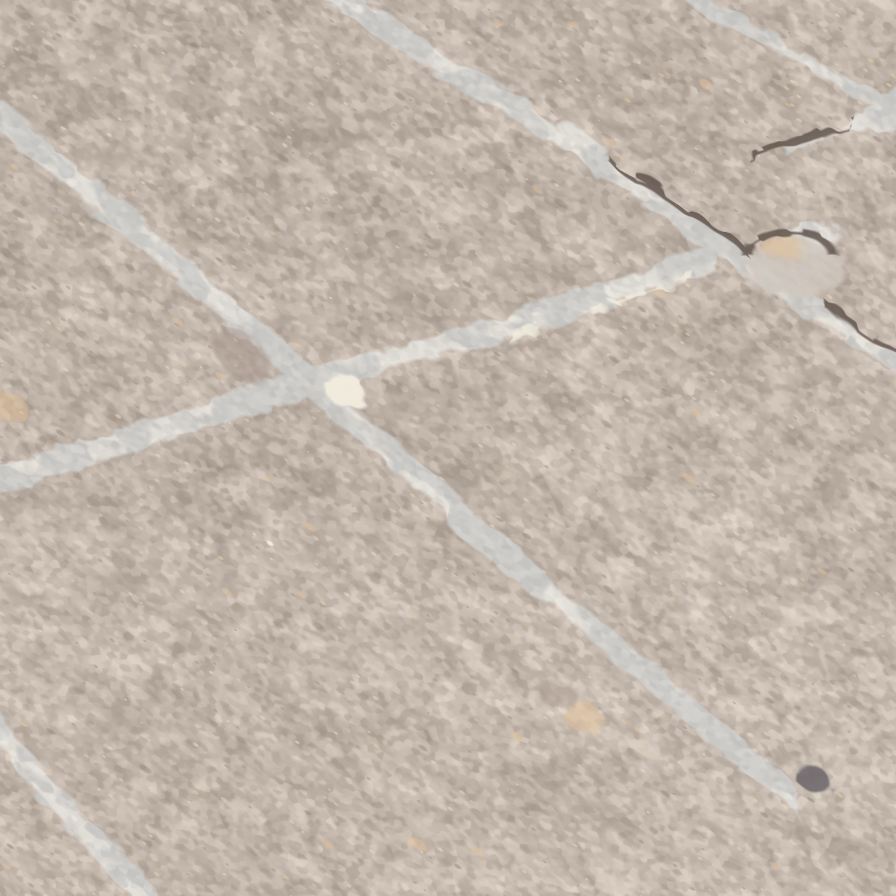
Reproduce this texture procedurally as a WebGL 2 fragment shader.

```glsl
#version 300 es
precision highp float;
// Worn stone paving seen at a slant: four sloping mortar joints crossed by two
// staggered ones. Joints are ragged line distances; the stone grain is layered
// soft cellular noise, with flecks, cracks, chips and a few stains on top.
uniform vec2 u_resolution;
out vec4 outColor;

const vec3 STONE = vec3(0.757, 0.707, 0.665);
const vec3 MORTAR = vec3(0.805, 0.802, 0.790);
const vec3 MORTAR_PALE = vec3(0.890, 0.877, 0.855);
const vec3 CHALK = vec3(0.95, 0.93, 0.87);
const vec3 TAN = vec3(0.88, 0.76, 0.61);
const vec3 SLATE = vec3(0.42, 0.40, 0.42);
const vec3 DAMP = vec3(0.66, 0.60, 0.56);
const vec3 CRACK = vec3(0.38, 0.33, 0.30);

// Sloping joints, from lower left to upper right
const vec4 JOINT_HEIGHT = vec4(0.180, 0.873, 1.253, 1.470);
const vec4 JOINT_SLOPE = vec4(1.10, 0.868, 0.655, 0.60);
const vec4 JOINT_HALF_WIDTH = vec4(0.012, 0.012, 0.012, 0.008);
const vec4 JOINT_END = vec4(2.0, 0.892, 2.0, 2.0);
const float CROSS_HALF_WIDTH = 0.014;
const float RAGGED = 0.010;
const float BEND = 0.003;
const float GRAIN = 0.15;
const mat2 TILT = mat2(0.83, 0.56, -0.56, 0.83);

// Stains: centre, radius, kind (0 chalk, 1 tan, 2 slate, 3 damp)
const vec4 STAINS[9] = vec4[9](
  vec4(0.387, 0.563, 0.024, 0.0), vec4(0.302, 0.394, 0.010, 0.0),
  vec4(0.462, 0.060, 0.013, 1.0), vec4(0.005, 0.547, 0.024, 1.0),
  vec4(0.650, 0.200, 0.030, 1.0), vec4(0.788, 0.905, 0.008, 1.0),
  vec4(0.911, 0.128, 0.022, 2.0), vec4(0.267, 0.603, 0.035, 3.0),
  vec4(0.625, 0.222, 0.028, 3.0));
const vec4 STAIN_STRENGTH = vec4(0.95, 0.55, 0.85, 0.5);

vec3 hash3(vec2 cell) {
  vec3 h = fract(cell.xyx * vec3(0.1031, 0.1030, 0.0973));
  h += dot(h, h.yxz + 33.33);
  return fract((h.xxy + h.yzz) * h.zyx);
}

// Cellular noise: random tones of nearby cells, blended by closeness
float cellTone(vec2 p) {
  vec2 cell = floor(p);
  float tone = 0.0, total = 0.0;
  for (int y = -1; y <= 1; y++)
    for (int x = -1; x <= 1; x++) {
      vec2 id = cell + vec2(x, y);
      vec3 h = hash3(id);
      vec2 d = p - id - h.xy;
      float weight = exp(-7.0 * dot(d, d));
      tone += weight * h.z;
      total += weight;
    }
  return tone / total;
}

// Sparse elongated flecks: x is coverage, y is a random tone
vec2 flecks(vec2 p, float density) {
  vec2 id = floor(p);
  vec3 h = hash3(id + 71.0);
  vec2 d = (p - id - 0.35 - 0.3 * h.xy) * vec2(1.0, 1.5);
  float size = 0.14 + 0.2 * h.y;
  float cover = 1.0 - smoothstep(size * 0.4, size, length(d));
  return vec2(cover * step(1.0 - density, h.z), h.x);
}

float fill(float d, float soft) {
  soft = max(soft, 1.0 / u_resolution.y);
  return 1.0 - smoothstep(-soft, soft, d);
}

float ellipse(vec2 p, vec2 radii) {
  return (length(p / radii) - 1.0) * min(radii.x, radii.y);
}

void main() {
  vec2 p = gl_FragCoord.xy / u_resolution;
  vec2 g = TILT * p;
  float coarse = cellTone(g * vec2(22.0, 34.0) + 5.0) - 0.5;
  float medium = cellTone(g * vec2(55.0, 95.0) + 40.0) - 0.5;
  float fine = cellTone(g * vec2(125.0, 190.0) + 90.0) - 0.5;
  float rough = RAGGED * (coarse + 0.8 * medium);

  // Stone grain, slightly paler toward the lower right
  vec3 color = STONE + GRAIN * (0.4 * coarse + 0.65 * medium + 0.75 * fine);
  color += 0.02 * (p.x - p.y) + 0.012 * sin(9.0 * g.x + 3.0 * sin(7.0 * g.y));
  vec2 grit = flecks(g * vec2(65.0, 90.0), 0.13);
  color = mix(color, grit.y > 0.4 ? mix(TAN, CHALK, grit.y - 0.4) : DAMP, 0.6 * grit.x);
  vec2 pits = flecks(g * vec2(28.0, 46.0) + 13.0, 0.07);
  color = mix(color, pits.y > 0.7 ? TAN : DAMP * 0.87, 0.5 * pits.x);

  // Sloping joints; keep the third one's signed distance for its crack
  float joint = 1.0, crackLine = 1.0;
  for (int i = 0; i < 4; i++) {
    float slope = JOINT_SLOPE[i];
    float d = (p.y - JOINT_HEIGHT[i] + slope * p.x) * inversesqrt(1.0 + slope * slope);
    d += BEND * sin(11.0 * p.x + 2.0 * float(i));
    float halfWidth = JOINT_HALF_WIDTH[i] * (1.08 - 0.25 * p.x);
    joint = min(joint, max(abs(d) - halfWidth, p.x - JOINT_END[i]));
    if (i == 2) crackLine = d;
  }

  // Staggered cross joints and the mortar smeared at their ends
  float cross = (p.y - 0.468 - 0.30 * p.x) * 0.958 + BEND * sin(14.0 * p.x);
  joint = min(joint, max(abs(cross) - CROSS_HALF_WIDTH, p.x - 0.80));
  float stagger = (p.y - 0.538 - 0.338 * p.x) * 0.947;
  float spread = 0.005 + 0.016 * smoothstep(0.92, 1.0, p.x);
  joint = min(joint, max(abs(stagger) - spread, 0.88 - p.x));
  joint = min(joint, ellipse(p - vec2(0.905, 0.735), vec2(0.032, 0.018)));
  joint = min(joint, ellipse(TILT * (p - vec2(0.645, 0.843)), vec2(0.035, 0.019)));
  float pale = smoothstep(-0.15, 0.25, coarse + 0.6 * medium);
  vec3 mortar = mix(MORTAR, MORTAR_PALE, pale) + 0.06 * fine;
  color = mix(color, mortar, 0.92 * fill(joint + rough, 0.0028));

  // Chalky chips along the lower edge of the long cross joint
  float chips = max(abs(cross + 0.012) - 0.006, abs(p.x - 0.67) - 0.10);
  color = mix(color, CHALK, 0.85 * fill(chips + rough, 0.002) * smoothstep(-0.05, 0.1, coarse));

  // Loose patch, its arched rim, and cracks beside the joints
  vec2 patchPos = p - vec2(0.885, 0.702);
  color = mix(color, mix(STONE, MORTAR_PALE, 0.45), 0.8 * fill(ellipse(patchPos, vec2(0.05, 0.032)) + rough, 0.004));
  color = mix(color, TAN, 0.6 * fill(ellipse(p - vec2(0.872, 0.726), vec2(0.026, 0.011)) + rough, 0.004));
  vec2 rim = p - vec2(0.882, 0.716);
  float crack = max(abs(ellipse(rim, vec2(0.047, 0.024))) - 0.0025, -rim.y);
  float gap = max(0.68 - p.x, min(p.x - 0.835, 0.92 - p.x));
  crack = min(crack, max(abs(crackLine - 0.010 + rough) - 0.003, gap));
  float shortGap = abs(p.x - 0.895) - 0.055;
  crack = min(crack, max(abs(stagger - 0.004 + rough) - 0.003, shortGap));
  color = mix(color, CRACK, 0.85 * fill(crack + 0.006 * medium, 0.0016));

  // Individual stains and pebbles
  for (int i = 0; i < 9; i++) {
    vec4 stain = STAINS[i];
    int kind = int(stain.w);
    vec3 tint = kind == 0 ? CHALK : kind == 1 ? TAN : kind == 2 ? SLATE : DAMP;
    float d = length(TILT * (p - stain.xy) * vec2(1.0, 1.6)) - stain.z;
    color = mix(color, tint, STAIN_STRENGTH[kind] * fill(d + 1.5 * rough, 0.12 * stain.z + 0.001));
  }
  outColor = vec4(clamp(color, 0.0, 1.0), 1.0);
}
```
